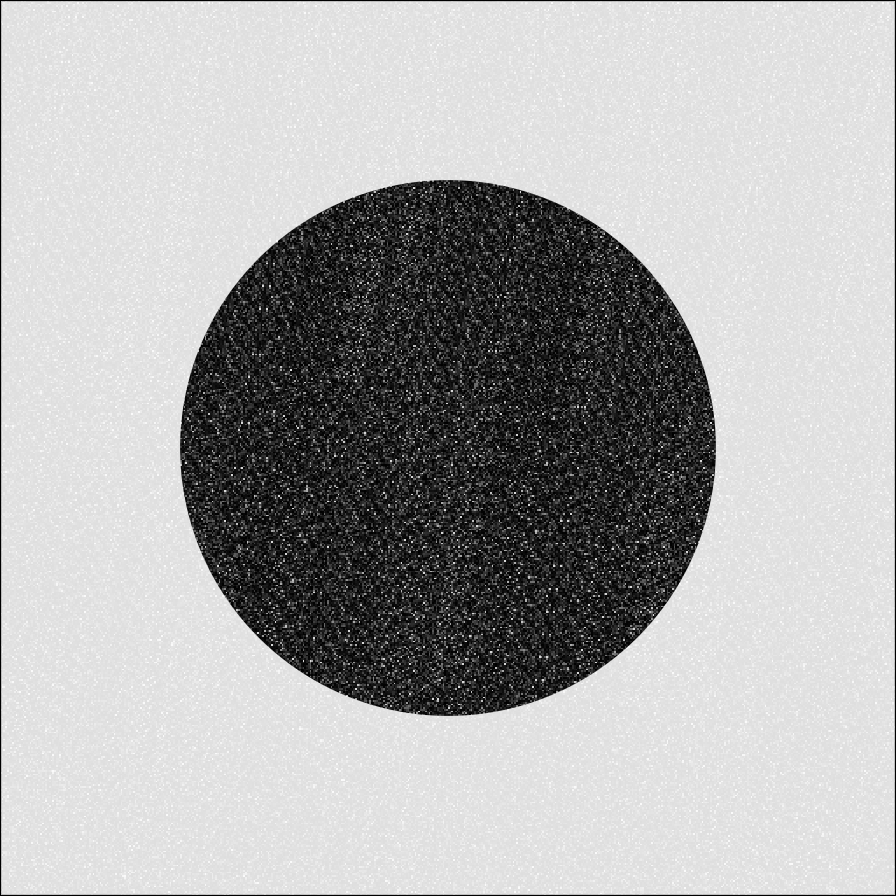
Reproduce this background procedurally as a WebGL 1 fragment shader.

```glsl
precision highp float;
// Draws a grainy black disc centred on a pale, speckled sheet with a hairline frame.

#define DISC_RADIUS 0.299
#define FRAME_WIDTH 0.0013
#define GRAIN_CELLS 512.0
#define GRAIN_STRENGTH 0.155
#define GRAIN_LIMIT 0.85
#define PAPER_TONE 0.87
#define DISC_TONE 0.0
#define FRAME_TONE 0.0

uniform vec2 u_resolution;

float hash(vec2 p) {
  return fract(sin(dot(p, vec2(12.9898, 78.233))) * 43758.5453);
}

// Exponential falloff: mostly dark grains with a few bright ones.
float grain(vec2 p) {
  float chance = hash(floor(p * GRAIN_CELLS));
  return min(-GRAIN_STRENGTH * log(max(1.0 - chance, 0.001)), GRAIN_LIMIT);
}

// Coverage of a shape from its signed distance, softened over one pixel.
float coverage(float signedDistance, float pixel) {
  return clamp(0.5 - signedDistance / pixel, 0.0, 1.0);
}

void main() {
  float side = min(u_resolution.x, u_resolution.y);
  float pixel = 1.0 / side;
  vec2 uv = gl_FragCoord.xy / side;
  vec2 extent = u_resolution / side;

  // Disc on paper
  float disc = coverage(length(uv - 0.5 * extent) - DISC_RADIUS, pixel);
  float tone = mix(PAPER_TONE, DISC_TONE, disc);

  // White grain over both surfaces
  tone = mix(tone, 1.0, grain(uv));

  // Hairline frame along the canvas edges
  vec2 toEdge = min(uv, extent - uv);
  float frame = coverage(min(toEdge.x, toEdge.y) - FRAME_WIDTH, pixel);
  tone = mix(tone, FRAME_TONE, frame);

  gl_FragColor = vec4(vec3(tone), 1.0);
}
```
